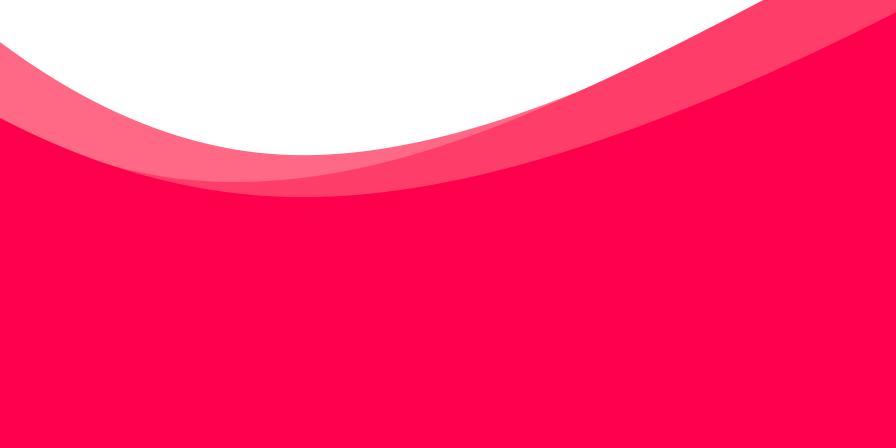
Write a Shadertoy shader that draws this background.

```glsl
// Layered red waves hanging below a white sky.
// Each wave is a valley curve: a parabola on the left of its lowest point,
// straightening out as it climbs on the right. Layers are painted back to front.

// Height of a wave edge: curvature.x acts left of the valley, curvature.y right
// of it; flatten and order control how the right side turns into a line.
float waveEdge(float x, vec2 valley, vec2 curvature, float flatten, float order) {
    float dx = x - valley.x;
    float right = max(dx, 0.0);
    float straighten = pow(1.0 + flatten * pow(right, order), 1.0 / order);
    float bend = dx < 0.0 ? curvature.x : curvature.y / straighten;
    return valley.y + bend * dx * dx;
}

// Smooth coverage of the area below an edge, one pixel wide
float below(float edge, float y) {
    float d = edge - y;
    float pixel = max(length(vec2(dFdx(d), dFdy(d))), 1e-6);
    return clamp(0.5 + d / pixel, 0.0, 1.0);
}

void mainImage(out vec4 fragColor, in vec2 fragCoord) {
    // Canvas spans 2 by 1 units
    vec2 p = fragCoord / iResolution.xy * vec2(2.0, 1.0);

    float backEdge  = waveEdge(p.x, vec2(0.677, 0.6536), vec2(0.551, 0.511), 0.576, 1.0);
    float midEdge   = waveEdge(p.x, vec2(0.521, 0.5937), vec2(0.499, 0.399), 0.634, 2.0);
    float frontEdge = waveEdge(p.x, vec2(0.677, 0.5599), vec2(0.386, 0.376), 0.449, 1.0);

    // White sky, then light, middle and full red
    vec3 color = vec3(1.0);
    color = mix(color, vec3(1.0, 0.41, 0.52), below(backEdge, p.y));
    color = mix(color, vec3(1.0, 0.24, 0.41), below(midEdge, p.y));
    color = mix(color, vec3(1.0, 0.0, 0.30), below(frontEdge, p.y));

    fragColor = vec4(color, 1.0);
}
```
